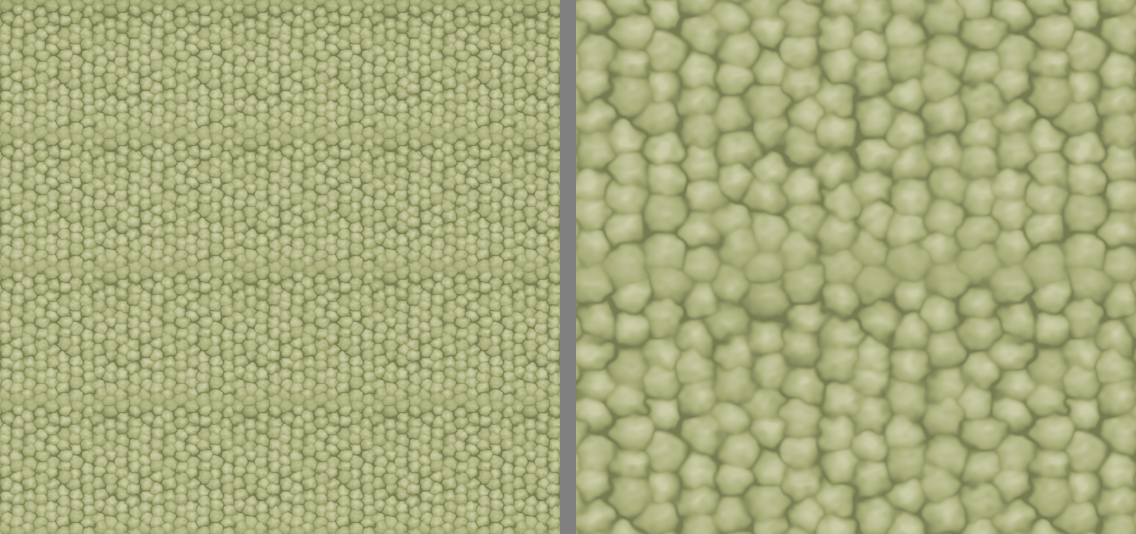
Left, the full canvas; right, a detail of the centre.
Reproduce this texture procedurally as a WebGL 2 fragment shader.

```glsl
#version 300 es
precision highp float;
// Green knitted cloth: staggered columns of plump stitches, repeated as a tile.
// Each stitch is a jittered, tilted mound lit from above; mounds are blended
// softly, shaded in the deeper gaps, roughened and faded along the tile seams.

#define TILES vec2(4.0, 4.0)       // repeats across and down
#define STITCHES vec2(12.0, 12.0)  // columns and rows in one tile
#define JITTER 0.38                // stitch displacement
#define BLEND 15.0                 // sharpness between stitches
#define CREASE 0.42                // darkness of the gaps
#define FIBRE 0.14                 // strength of the yarn fibres
#define SEAM_FADE 0.45             // contrast lost at a seam
#define SHADOW vec3(0.53, 0.55, 0.37)
#define BODY vec3(0.66, 0.68, 0.47)
#define LIGHT vec3(0.77, 0.78, 0.62)

uniform vec2 u_resolution;
out vec4 fragColor;

vec3 hash3(vec2 p) {
    vec3 q = fract(p.xyx * vec3(0.1031, 0.1030, 0.0973));
    q += dot(q, q.yxz + 33.33);
    return fract((q.xxy + q.yzz) * q.zyx);
}

// Value noise that wraps after the given period.
float wrapNoise(vec2 p, vec2 period) {
    vec2 i = floor(p), f = fract(p);
    f = f * f * (3.0 - 2.0 * f);
    float a = hash3(mod(i, period)).x;
    float b = hash3(mod(i + vec2(1, 0), period)).x;
    float c = hash3(mod(i + vec2(0, 1), period)).x;
    float d = hash3(mod(i + vec2(1, 1), period)).x;
    return mix(mix(a, b, f.x), mix(c, d, f.x), f.y);
}

// Tone of the stitched surface, p counted in stitches from the upper left.
float stitchTone(vec2 p) {
    float column = floor(p.x);
    float nearest = 9.0, second = 9.0, toneSum = 0.0, weightSum = 0.0;
    for (int i = -2; i <= 2; i++) {
        float x = column + float(i);
        float stagger = 0.5 * mod(x, 2.0);
        float row = floor(p.y - stagger);
        for (int j = -2; j <= 2; j++) {
            float y = row + float(j);
            vec2 id = mod(vec2(x, y), STITCHES);
            vec3 rnd = hash3(id + 7.0);
            vec3 look = hash3(id + 61.0);
            vec2 q = p - vec2(x + 0.5, y + 0.5 + stagger) - JITTER * (rnd.xy - 0.5);

            // Tilt and stretch this stitch.
            float tilt = (rnd.z - 0.6) * 0.9;
            q = mat2(cos(tilt), sin(tilt), -sin(tilt), cos(tilt)) * q;
            q *= vec2(0.98, 1.0) + 0.2 * (look.xy - 0.5);
            float d2 = dot(q, q), d = sqrt(d2);

            // Rounded lighting with a glossy upper side and bent strands.
            vec2 toGloss = (q - vec2(0.06, -0.08)) * vec2(0.9, 1.1);
            float gloss = exp(-13.0 * dot(toGloss, toGloss));
            float strands = sin(q.y * 17.0 + q.x * 6.0 + 6.0 * q.x * q.x + look.z * 6.28);
            float tone = 0.76 - 1.05 * d2 - 0.3 * q.y + 0.14 * (look.x - 0.5);
            tone += 0.28 * gloss * look.y + 0.35 * FIBRE * strands * gloss;
            float weight = exp(-BLEND * d2);
            toneSum += weight * tone;
            weightSum += weight;
            second = min(second, max(nearest, d));
            nearest = min(nearest, d);
        }
    }
    // Some gaps open up; the others stay closed and soft.
    float gap = 1.0 - smoothstep(0.0, 0.36, second - nearest);
    float depth = 0.15 + smoothstep(0.3, 0.72, nearest);
    float open = 0.3 + 1.0 * wrapNoise(p * 1.5 + 5.0, STITCHES * 1.5);
    return toneSum / max(weightSum, 1e-5) - CREASE * gap * depth * open;
}

void main() {
    vec2 uv = gl_FragCoord.xy / u_resolution;
    vec2 tilePos = vec2(uv.x, 1.0 - uv.y) * TILES;
    vec2 p = tilePos * STITCHES;

    // Ragged yarn edges.
    vec2 warp = vec2(wrapNoise(p * 3.0, STITCHES * 3.0),
                     wrapNoise(p * 3.0 + 19.0, STITCHES * 3.0)) - 0.5;
    float tone = stitchTone(p + 0.24 * warp);
    tone += 0.04 * cos(6.2832 * (p.x - 0.5)); // raised columns

    // Fuzz in two sizes.
    float fuzz = wrapNoise(p * 5.0, STITCHES * 5.0) - 0.5;
    fuzz += 0.7 * (wrapNoise(p * 3.0 + 43.0, STITCHES * 3.0) - 0.5);
    tone += FIBRE * 1.3 * fuzz;

    // Flattened seams and softer columns within each tile.
    float seamDistance = abs(fract(tilePos.y + 0.5) - 0.5);
    float seam = 1.0 - smoothstep(0.015, 0.075, seamDistance);
    float softColumn = pow(0.5 + 0.5 * cos(12.566 * (tilePos.x - 0.23)), 4.0);
    float patchiness = wrapNoise(p * 0.5, STITCHES * 0.5);
    float contrast = (1.0 - SEAM_FADE * seam) * (1.0 - 0.3 * softColumn * patchiness);
    tone = 0.53 + (tone - 0.53) * contrast;

    // Gentle shading over the tile and over the whole cloth.
    float below = fract(tilePos.y);
    tone -= 0.07 * smoothstep(0.0, 0.06, below) * (1.0 - smoothstep(0.06, 0.35, below));
    tone += 0.05 * (patchiness - 0.5) - 0.06 * smoothstep(0.9, 1.0, uv.y);
    tone += 0.01 * sin(uv.x * 5.0 + 1.3 * sin(uv.y * 4.0));

    // Shadow, body and light at tones 0.1, 0.5 and 0.9.
    float t = clamp((tone - 0.5) / 0.4, -1.5, 1.25);
    vec3 color = t < 0.0 ? mix(BODY, SHADOW, -t) : mix(BODY, LIGHT, t);
    fragColor = vec4(color, 1.0);
}
```
